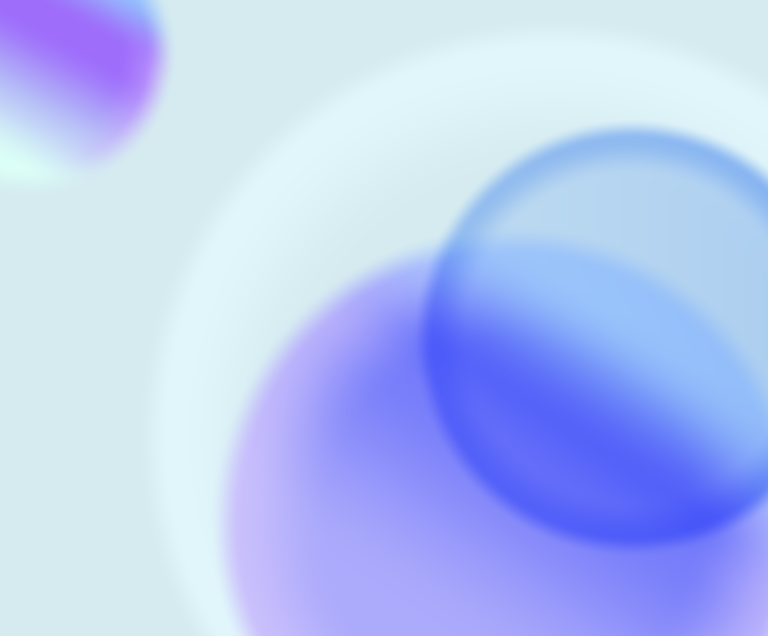
A Shadertoy shader for this background:

```glsl
// Discs: centre x, centre y, radius (canvas height = 1)
const vec3 HALO  = vec3(0.873, 0.316, 0.632);
const vec3 ORB   = vec3(0.802, 0.175, 0.448);
const vec3 GLASS = vec3(0.994, 0.469, 0.329);
const vec3 BEAD  = vec3(0.050, 0.918, 0.204);

// Edge blur of each disc
const float HALO_BLUR  = 0.026;
const float ORB_BLUR   = 0.026;
const float GLASS_BLUR = 0.017;
const float BEAD_BLUR  = 0.026;

// Colour axes: a point on the strongest band, and the direction across it
const vec2 ORB_BAND  = vec2(0.613, 0.418);
const vec2 ORB_AXIS  = vec2(0.542, 0.840);
const vec2 BEAD_BAND = vec2(0.142, 0.929);
const vec2 BEAD_AXIS = vec2(0.476, 0.880);

// Rim and tint strengths
const float ORB_RIM    = 0.65;
const float BEAD_RIM   = 0.55;
const float GLASS_BODY = 0.20;
const float GLASS_RIM  = 0.25;

const vec3 BACKDROP   = vec3(0.835, 0.922, 0.942);
const vec3 HALO_LIGHT = vec3(0.880, 0.965, 0.984);
const vec3 PERIWINKLE = vec3(0.670, 0.665, 0.985);
const vec3 INDIGO     = vec3(0.465, 0.490, 0.980);
const vec3 DEEP_BLUE  = vec3(0.400, 0.440, 0.980);
const vec3 SKY        = vec3(0.680, 0.840, 0.995);
const vec3 LILAC      = vec3(0.860, 0.800, 0.990);
const vec3 PALE_SKY   = vec3(0.700, 0.820, 0.990);
const vec3 TINT_SKY   = vec3(0.200, 0.470, 0.930);
const vec3 TINT_DEEP  = vec3(0.180, 0.260, 0.970);
const vec3 MINT       = vec3(0.860, 1.000, 0.965);
const vec3 MIST       = vec3(0.700, 0.720, 0.970);
const vec3 VIOLET     = vec3(0.620, 0.430, 0.985);
const vec3 AZURE      = vec3(0.580, 0.760, 0.990);
const vec3 BEAD_LILAC = vec3(0.830, 0.720, 0.990);

// Signed distance to a disc, negative inside
float disc(vec2 p, vec3 shape) {
    return length(p - shape.xy) - shape.z;
}

// Soft coverage of a disc
float cover(float d, float blur) {
    return 1.0 - smoothstep(-blur, blur, d);
}

vec3 orbColor(float s, float d) {
    vec3 col = mix(PERIWINKLE, INDIGO, smoothstep(-0.30, 0.02, s));
    col = mix(col, DEEP_BLUE, smoothstep(0.0, 0.08, s));
    col = mix(col, SKY, smoothstep(0.07, 0.28, s));
    vec3 rim = mix(LILAC, PALE_SKY, smoothstep(0.0, 0.25, s));
    return mix(col, rim, ORB_RIM * smoothstep(-0.17, 0.0, d));
}

vec3 beadColor(float s, float d) {
    vec3 col = mix(MINT, MIST, smoothstep(-0.23, -0.09, s));
    col = mix(col, VIOLET, smoothstep(-0.13, -0.01, s));
    col = mix(col, AZURE, smoothstep(0.02, 0.11, s));
    // Lilac rim, absent at the mint and azure ends
    float band = smoothstep(-0.22, -0.10, s) * (1.0 - smoothstep(0.0, 0.08, s));
    return mix(col, BEAD_LILAC, BEAD_RIM * band * smoothstep(-0.07, 0.01, d));
}

void mainImage(out vec4 fragColor, in vec2 fragCoord) {
    vec2 p = fragCoord / iResolution.y;
    vec3 col = BACKDROP;

    // Halo: bright at its edge, fading inward
    float haloD = disc(p, HALO);
    float haloGlow = smoothstep(-0.22, -0.03, haloD);
    col = mix(col, HALO_LIGHT, haloGlow * cover(haloD, HALO_BLUR));

    // Large orb
    float orbD = disc(p, ORB);
    float orbS = dot(p - ORB_BAND, ORB_AXIS);
    float orbCover = cover(orbD, ORB_BLUR);
    col = mix(col, orbColor(orbS, orbD), orbCover);

    // Glass disc: faint body and a darker rim, deeper over the orb
    float glassD = disc(p, GLASS);
    float overBlue = orbCover * (1.0 - smoothstep(0.08, 0.26, orbS));
    vec3 tint = mix(TINT_SKY, TINT_DEEP, overBlue);
    vec2 q = (p - GLASS.xy) / GLASS.z;
    float body = GLASS_BODY + 0.07 * q.x + 0.12 * overBlue;
    float alpha = body + GLASS_RIM * smoothstep(-0.075, -0.015, glassD);
    col = mix(col, tint, alpha * cover(glassD, GLASS_BLUR));

    // Small bead in the corner
    float beadD = disc(p, BEAD);
    float beadS = dot(p - BEAD_BAND, BEAD_AXIS);
    col = mix(col, beadColor(beadS, beadD), cover(beadD, BEAD_BLUR));

    fragColor = vec4(col, 1.0);
}
```
